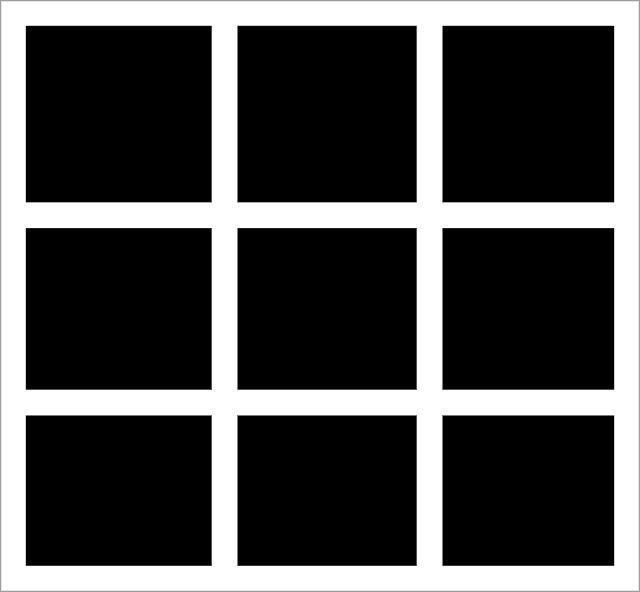
Write a WebGL 2 fragment shader that draws this pattern.

```glsl
#version 300 es
precision highp float;
// Nine black blocks on white, three by three, shrinking to the right and downward, in a thin grey frame.

uniform vec2 u_resolution;
out vec4 fragColor;

// Signed distance to an axis-aligned box.
float boxDistance(vec2 p, vec2 center, vec2 halfSize) {
    vec2 d = abs(p - center) - halfSize;
    return length(max(d, 0.0)) + min(max(d.x, d.y), 0.0);
}

void main() {
    // The canvas is 768 by 711 units at any resolution.
    vec2 canvas = vec2(768.0, 711.0);
    vec2 p = gl_FragCoord.xy / u_resolution * canvas;
    float pixel = canvas.x / u_resolution.x;

    // Block sizes: columns from the left, rows from the bottom.
    vec3 columnWidths = vec3(223.0, 215.0, 206.0);
    vec3 rowHeights = vec3(180.5, 194.0, 212.0);
    float gutter = 31.0;

    // Nearest block edge, stepping across the uneven grid.
    float blocks = 1e3;
    float bottom = 31.5;
    for (int row = 0; row < 3; row++) {
        float left = gutter;
        for (int column = 0; column < 3; column++) {
            vec2 size = vec2(columnWidths[column], rowHeights[row]);
            blocks = min(blocks, boxDistance(p, vec2(left, bottom) + 0.5 * size, 0.5 * size));
            left += size.x + gutter;
        }
        bottom += rowHeights[row] + gutter;
    }

    // Hairline frame along the canvas edge.
    vec2 toEdge = min(p, canvas - p);
    float frame = clamp((1.5 - min(toEdge.x, toEdge.y)) / pixel + 0.5, 0.0, 1.0);

    vec3 color = mix(vec3(1.0), vec3(0.62), frame);
    color = mix(color, vec3(0.0), clamp(0.5 - blocks / pixel, 0.0, 1.0));
    fragColor = vec4(color, 1.0);
}
```
